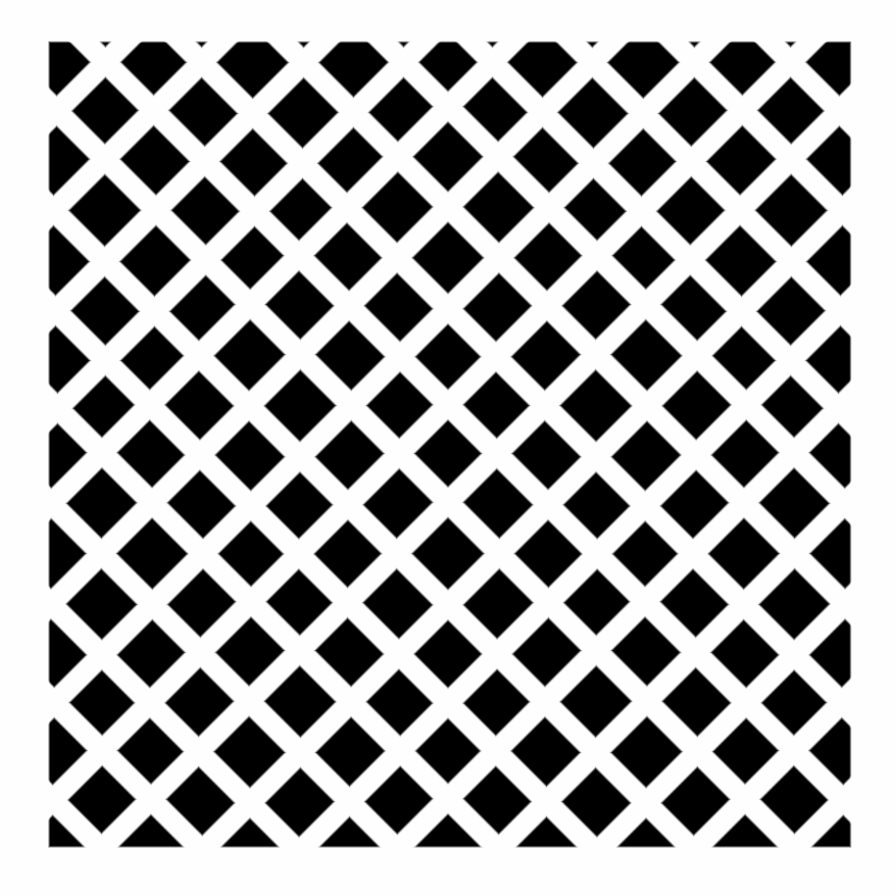
This pattern is drawn by a WebGL 1 fragment shader. Its source:

```glsl
precision highp float;
// Black square panel crossed by a slightly uneven white diagonal lattice.

uniform vec2 u_resolution;

const vec3 PAPER = vec3(0.995);
const vec3 INK = vec3(0.0);

const float PITCH = 0.1104;        // spacing of the bars along the vertical
const float FIRST_BAR = 0.1212;    // depth of bar zero on the mirror axis
const float WOBBLE = 0.0026;       // drift of single bars
const float WOBBLE_PERIOD = 3.4;   // in bars
const float SLIP = 0.0072;         // shift of the bars above bar zero
const float BAR_HALF_WIDTH = 0.0121;
const vec2 PANEL_CENTRE = vec2(0.002, 0.004);
const vec2 PANEL_HALF_SIZE = vec2(0.4473, 0.4492);

// Uneven depth of a numbered bar on the mirror axis.
float barDepth(float index) {
  float drift = WOBBLE * cos(6.28319 * (index - 2.0) / WOBBLE_PERIOD);
  float slip = SLIP * (1.0 - step(-0.5, index));
  return FIRST_BAR + PITCH * index + drift + slip;
}

// Signed distance to the nearest bar at a diagonal depth.
float barDistance(float depth) {
  float nearest = floor((depth - FIRST_BAR) / PITCH + 0.5);
  float gap = 1.0;
  for (int i = -1; i <= 1; i++) {
    gap = min(gap, abs(depth - barDepth(nearest + float(i))));
  }
  return gap * 0.70711 - BAR_HALF_WIDTH;
}

float boxDistance(vec2 p, vec2 halfSize) {
  vec2 d = abs(p) - halfSize;
  return length(max(d, 0.0)) + min(max(d.x, d.y), 0.0);
}

float coverage(float signedDistance, float softness) {
  return 1.0 - smoothstep(-softness, softness, signedDistance);
}

void main() {
  float side = min(u_resolution.x, u_resolution.y);
  vec2 p = (gl_FragCoord.xy - 0.5 * u_resolution) / side;
  float softness = max(0.0018, 0.8 / side);

  // Both diagonal families share one spacing, mirrored about the centre.
  float depth = 0.5 - p.y;
  float lattice = min(barDistance(depth + p.x), barDistance(depth - p.x));

  float panel = coverage(boxDistance(p - PANEL_CENTRE, PANEL_HALF_SIZE), softness);
  float ink = panel * (1.0 - coverage(lattice, softness));
  gl_FragColor = vec4(mix(PAPER, INK, ink), 1.0);
}
```
